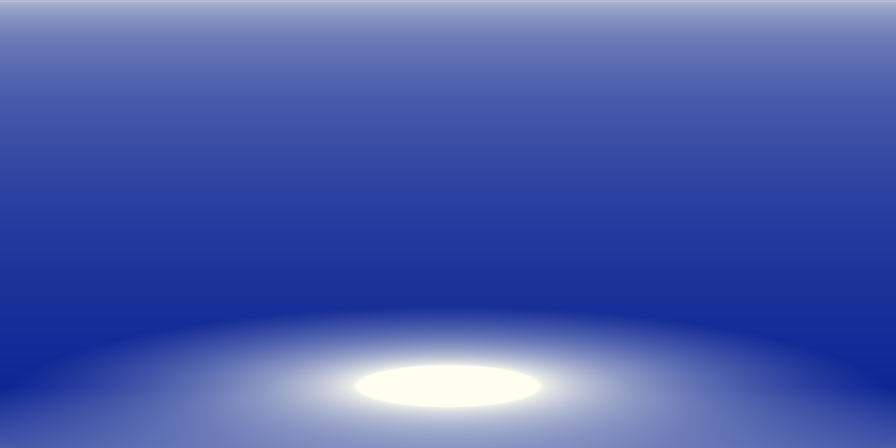
Write a Shadertoy shader that draws this background.

```glsl
// A cream spotlight glowing on a deep blue floor below a pale haze at the top.

const vec3 DEEP_BLUE = vec3(0.05, 0.15, 0.58);
const vec3 CREAM = vec3(1.0, 1.0, 0.94);

const float CANVAS_ASPECT = 2.0;
const float HAZE_STRENGTH = 0.193;
const float HAZE_SOFTNESS = 0.026;   // keeps the haze finite at the top edge
const float HAZE_END = 0.86;         // depth below the top where haze is gone

const float FLOOR_DEPTH = 3.83;      // perspective scale of the floor
const float SPOT_DEPTH = 4.457;      // distance of the spot along the floor
const float SPOT_RADIUS = 0.24;
const float GLOW_RADIUS = 1.14;
const float GLOW_STRENGTH = 0.6;

const float FILL_START = 0.865;      // depth where the lower fill light begins
const float FILL_STRENGTH = 0.24;

// Logarithmic falloff, zero at the given radius and beyond
float logGlow(float dist, float radius, float strength) {
    return strength * max(log(radius / max(dist, 0.001)), 0.0);
}

// Adds two light amounts without exceeding one
float screenLight(float a, float b) {
    return 1.0 - (1.0 - a) * (1.0 - b);
}

void mainImage(out vec4 fragColor, in vec2 fragCoord) {
    vec2 uv = fragCoord / iResolution.xy;
    float depth = max(1.0 - uv.y, 0.001);

    // Haze fading down from the top edge
    float haze = logGlow(depth + HAZE_SOFTNESS, HAZE_END + HAZE_SOFTNESS, HAZE_STRENGTH);

    // Floor position in perspective, relative to the spot
    vec2 floorPos = vec2((uv.x - 0.5) * CANVAS_ASPECT, FLOOR_DEPTH) / depth;
    float spotDist = length(floorPos - vec2(0.0, SPOT_DEPTH));

    // Halo around the spot, plus fill light along the lower edge
    float halo = min(logGlow(spotDist, GLOW_RADIUS, GLOW_STRENGTH), 1.0);
    float fill = FILL_STRENGTH * clamp((depth - FILL_START) / (1.0 - FILL_START), 0.0, 1.0);
    float light = screenLight(screenLight(haze, halo), fill);

    // Solid spot with a smooth rim
    float rim = max(fwidth(spotDist), 0.012);
    float spot = 1.0 - smoothstep(-rim, rim, spotDist - SPOT_RADIUS);
    light = mix(light, 1.0, spot);

    fragColor = vec4(mix(DEEP_BLUE, CREAM, clamp(light, 0.0, 1.0)), 1.0);
}
```
